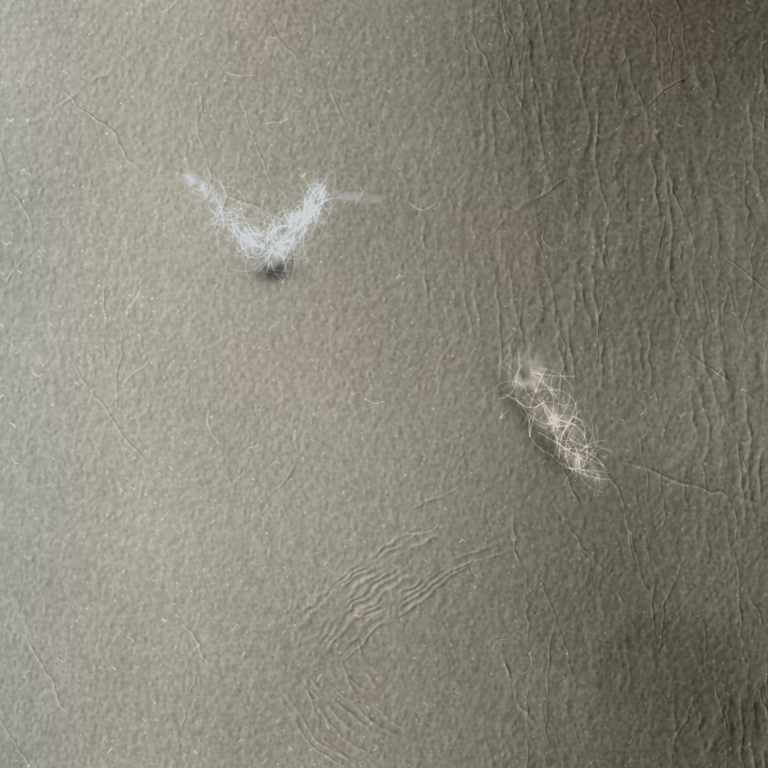
This texture is drawn by a three.js fragment shader. Its source:

```glsl
// Worn grey-brown leather with creases, stray hairs and two tufts of pale fluff.
varying vec2 vUv;

float hash(vec2 p) {
  return fract(sin(dot(p, vec2(127.1, 311.7))) * 43758.5453);
}

float noise(vec2 p) {
  vec2 i = floor(p), f = fract(p);
  f = f * f * (3.0 - 2.0 * f);
  return mix(mix(hash(i), hash(i + vec2(1.0, 0.0)), f.x),
             mix(hash(i + vec2(0.0, 1.0)), hash(i + 1.0), f.x), f.y);
}

vec2 rotate(vec2 p, float a) {
  return vec2(cos(a) * p.x - sin(a) * p.y, sin(a) * p.x + cos(a) * p.y);
}

float fbm(vec2 p) {
  float sum = 0.0, amp = 0.5;
  for (int i = 0; i < 5; i++) {
    sum += amp * noise(p);
    p = rotate(p, 0.6) * 2.03 + 17.0;
    amp *= 0.5;
  }
  return sum;
}

// Hide relief: fine upright pebbles plus long wrinkles toward the right.
float hideHeight(vec2 p) {
  vec2 bent = p + 0.012 * vec2(noise(p * 14.0), noise(p * 14.0 + 40.0));
  float pebbles = noise(rotate(bent, 0.2) * vec2(250.0, 130.0)) + 0.8 * noise(rotate(bent, -0.35) * vec2(150.0, 75.0));
  vec2 rough = bent + 0.006 * noise(p * 60.0);
  float ridge = 1.0 - abs(2.0 * noise(vec2(rough.x + 0.12 * rough.y, rough.y) * vec2(75.0, 13.0)) - 1.0);
  float worn = smoothstep(0.35, 0.85, p.x) * smoothstep(0.3, 0.65, noise(p * 5.0 + 3.0));
  return 0.55 * pebbles + 1.1 * worn * ridge * ridge;
}

// Embossed line: lit on its left flank, shaded on its right.
float crease(vec2 p, vec2 center, float angle, float reach, float bend, float width) {
  vec2 q = p - center;
  float along = dot(q, vec2(sin(angle), cos(angle)));
  float across = dot(q, vec2(cos(angle), -sin(angle))) - bend * along * along;
  float d = across / width;
  return -2.0 * d * exp(-d * d) * (1.0 - smoothstep(0.4 * reach, reach, abs(along)));
}

float strand(vec2 p, vec2 a, vec2 b, float bow, float width) {
  vec2 ab = b - a;
  float t = clamp(dot(p - a, ab) / dot(ab, ab), 0.0, 1.0);
  vec2 onCurve = a + ab * t + vec2(-ab.y, ab.x) * bow * 4.0 * t * (1.0 - t);
  return 1.0 - smoothstep(0.1 * width, width, length(p - onCurve));
}

// Tangled fibres along a tapering arm, over a soft ragged body.
float tuft(vec2 p, vec2 a, vec2 b, float widthA, float widthB, float seed) {
  vec2 axis = b - a;
  float t = clamp(dot(p - a, axis) / dot(axis, axis), 0.0, 1.0);
  float away = length(p - a - axis * t);
  if (away > widthA + 0.06) return 0.0;
  float haze = 1.0 - smoothstep(0.0, mix(widthA, widthB, t) * 1.2, away);
  float cover = haze * smoothstep(0.2, 0.8, fbm(p * 60.0 + seed)) * 0.9;
  for (int i = 0; i < 80; i++) {
    vec2 id = vec2(float(i), seed);
    float s = pow(hash(id), 1.4);
    vec2 jitter = vec2(hash(id + 11.3), hash(id + 23.7)) - 0.5;
    vec2 mid = a + axis * s + jitter * 1.7 * mix(widthA, widthB, s);
    float turn = atan(axis.y, axis.x) + 2.6 * (hash(id + 37.1) - 0.5);
    vec2 arm = vec2(cos(turn), sin(turn)) * (0.008 + 0.026 * hash(id + 51.9));
    cover += (0.12 + 0.3 * hash(id + 5.7)) * strand(p, mid - arm, mid + arm, 0.7 * (hash(id + 67.3) - 0.5), 0.0019);
  }
  return clamp(cover, 0.0, 1.0);
}

void main() {
  vec2 p = vUv;

  // Light falling off from the left, with dark corners and blotches
  float light = 0.685 - 0.27 * smoothstep(0.05, 0.95, p.x + 0.2 * (p.y - 0.5));
  light -= 0.06 * (1.0 - smoothstep(0.0, 0.45, p.y));
  light -= 0.07 * smoothstep(0.7, 1.0, p.y) * smoothstep(0.45, 0.95, p.x);
  light += 0.14 * (fbm(p * 4.0) - 0.48);
  float stain = length((p - vec2(0.88, 0.08)) * vec2(1.0, 0.9)) + 0.03 * noise(p * 16.0);
  light -= 0.03 * (1.0 - smoothstep(0.11, 0.14, stain));

  // Relief shading of the hide
  float relief = hideHeight(p + vec2(0.0015, -0.0009)) - hideHeight(p - vec2(0.0015, -0.0009));
  light += 0.125 * relief + 0.08 * (noise(rotate(p, 0.5) * 260.0) - 0.5);

  // Upright creases on the right, loose ones elsewhere, all broken up
  vec2 wavy = p + 0.012 * (vec2(noise(p * 24.0), noise(p * 24.0 + 9.0)) - 0.5);
  wavy += 0.005 * (vec2(noise(p * 80.0), noise(p * 80.0 + 9.0)) - 0.5);
  float folds = 0.0;
  for (int i = 0; i < 90; i++) {
    vec2 id = vec2(float(i), 5.0);
    float upright = step(34.0, float(i));
    vec2 center = vec2(mix(hash(id), 0.64 + 0.38 * hash(id), upright), hash(id + 3.1));
    float angle = mix(2.4, 0.5, upright) * (hash(id + 7.7) - 0.5) - 0.12;
    float reach = 0.03 + 0.1 * hash(id + 13.9);
    folds += 0.8 * crease(wavy, center, angle, reach, 3.0 * (hash(id + 19.3) - 0.5), 0.0014 + 0.001 * hash(id + 29.0));
  }

  // Diagonal fold bundle and the shorter one crossing its foot
  for (int i = 0; i < 11; i++) {
    float k = float(i) - 5.0;
    float slip = hash(vec2(k, 2.0)) - 0.5;
    folds += crease(wavy, vec2(0.49 + 0.005 * k + 0.07 * slip, 0.23 - 0.006 * k + 0.05 * slip),
                    0.92 + 0.25 * slip, 0.13 + 0.08 * slip, 0.7, 0.0026);
    folds += 0.7 * crease(wavy, vec2(0.45 + 0.01 * k, 0.075 + 0.007 * k),
                          -0.75 + 0.6 * slip, 0.09, 1.5, 0.0024);
  }
  light += 0.1 * clamp(folds, -1.5, 1.5) * smoothstep(0.15, 0.6, noise(p * 45.0 + 70.0));

  // Pale specks and stray hairs
  light += 0.13 * smoothstep(0.87, 0.98, noise(rotate(p, 0.7) * 190.0 + 50.0));
  for (int i = 0; i < 20; i++) {
    vec2 id = vec2(float(i), 81.0);
    vec2 start = vec2(0.85 * hash(id), hash(id + 4.3));
    float turn = 6.28 * hash(id + 8.9);
    vec2 end = start + vec2(cos(turn), sin(turn)) * (0.01 + 0.04 * hash(id + 15.1));
    light += 0.1 * strand(wavy, start, end, 0.5 * (hash(id + 21.7) - 0.5), 0.0018);
  }

  // Warm hide, cooler at the left edge
  vec3 color = vec3(light) - mix(vec3(0.0, 0.016, 0.07), vec3(0.01, 0.0, 0.02), 0.5 * (1.0 - smoothstep(0.0, 0.2, p.x)));
  color.r += 0.012 * (fbm(p * 6.0 + 30.0) - 0.5);

  // Shadows under the fluff, then the fluff itself
  vec2 nook = p - vec2(0.355, 0.65);
  color *= 1.0 - 0.5 * exp(-dot(nook, nook * vec2(1.0, 2.5)) / 0.0006) * (0.5 + noise(p * 70.0));
  color *= 1.0 - 0.25 * smoothstep(0.03, 0.0, abs(p.x - 0.69 + 0.7 * (p.y - 0.45))) * smoothstep(0.09, 0.03, abs(p.y - 0.45));
  float blueFluff = max(tuft(p, vec2(0.35, 0.672), vec2(0.245, 0.77), 0.032, 0.012, 1.0),
                        tuft(p, vec2(0.355, 0.675), vec2(0.42, 0.75), 0.034, 0.024, 2.0));
  blueFluff = max(blueFluff, 0.5 * noise(p * 90.0) * strand(wavy, vec2(0.41, 0.735), vec2(0.49, 0.74), 0.1, 0.009));
  float creamFluff = tuft(p, vec2(0.69, 0.5), vec2(0.775, 0.375), 0.045, 0.01, 3.0);
  color = mix(color, vec3(0.82, 0.85, 0.87), 0.9 * blueFluff);
  color = mix(color, vec3(0.86, 0.83, 0.77), 0.9 * creamFluff);
  gl_FragColor = vec4(clamp(color, 0.0, 1.0), 1.0);
}
```
